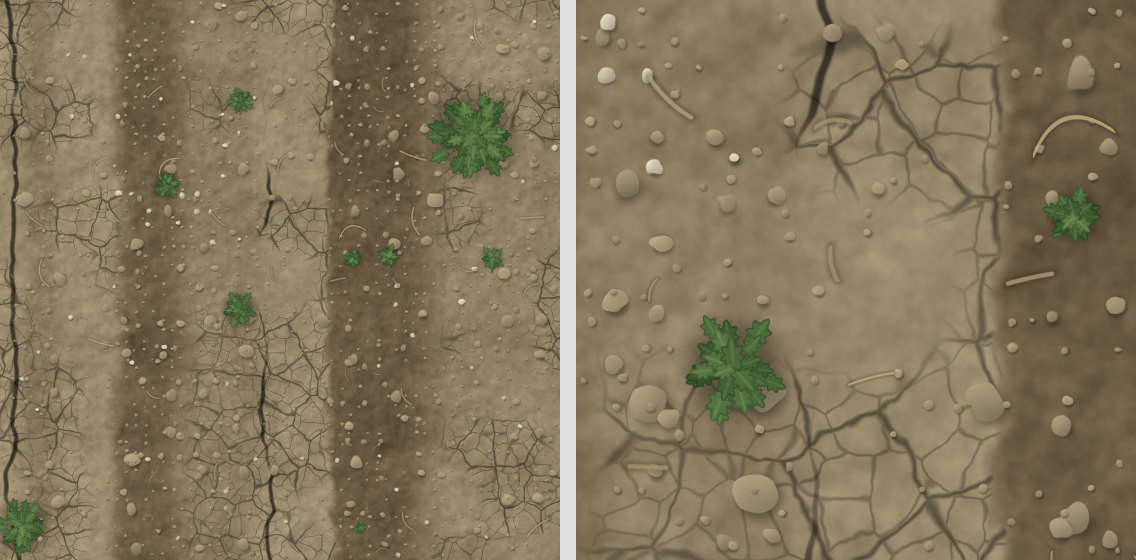
Left: the whole. Right: its middle third, enlarged.
This texture is drawn by a Shadertoy shader. Its source:

```glsl
const vec3 DARK_SOIL = vec3(0.385, 0.325, 0.235);
const vec3 DRY_SOIL = vec3(0.605, 0.545, 0.425);
const vec3 CLOD = vec3(0.64, 0.58, 0.455);
const vec3 CHALK = vec3(0.83, 0.79, 0.69);
const vec3 STRAW = vec3(0.70, 0.62, 0.46);
const vec3 LEAF_DEEP = vec3(0.19, 0.31, 0.15);
const vec3 LEAF_BRIGHT = vec3(0.39, 0.51, 0.29);

// Centre and radius of each weed
const vec3 WEEDS[9] = vec3[9](
    vec3(0.846, 0.759, 0.084), vec3(0.038, 0.06, 0.05), vec3(0.427, 0.448, 0.032),
    vec3(0.297, 0.668, 0.025), vec3(0.43, 0.82, 0.022), vec3(0.694, 0.542, 0.019),
    vec3(0.63, 0.538, 0.016), vec3(0.88, 0.538, 0.02), vec3(0.643, 0.057, 0.009));

float hash(vec2 p) {
    vec3 q = fract(p.xyx * 0.1031);
    q += dot(q, q.yzx + 33.33);
    return fract((q.x + q.y) * q.z);
}

vec2 hash2(vec2 p) { return vec2(hash(p), hash(p + 57.3)); }

float noise(vec2 p) {
    vec2 i = floor(p), f = fract(p);
    f *= f * (3.0 - 2.0 * f);
    return mix(mix(hash(i), hash(i + vec2(1, 0)), f.x),
               mix(hash(i + vec2(0, 1)), hash(i + vec2(1, 1)), f.x), f.y);
}

float fbm(vec2 p) {
    float sum = 0.0, amp = 0.53;
    for (int i = 0; i < 4; i++, amp *= 0.5) {
        sum += amp * noise(p);
        p = mat2(1.6, 1.2, -1.2, 1.6) * p + 7.1;
    }
    return sum;
}

float inside(float d, float soft) { return 1.0 - smoothstep(-soft, soft, d); }

float band(float x, float a, float b, float c, float d) {
    return smoothstep(a, b, x) * (1.0 - smoothstep(c, d, x));
}

// Height across the rows: 1 on dry crust, 0 in furrows
float ridgeHeight(float x) {
    return 1.0 - 0.32 * band(x, 0.03, 0.065, 0.075, 0.12) - 0.9 * band(x, 0.19, 0.235, 0.28, 0.36)
        - 0.25 * band(x, 0.28, 0.36, 0.44, 0.485) - 0.95 * band(x, 0.585, 0.602, 0.71, 0.83)
        - 0.15 * smoothstep(0.75, 0.83, x);
}

// Crust cracks where the two nearest cell centres tie
float cracks(vec2 p, float width) {
    vec2 near = vec2(9.0);
    for (int i = 0; i < 9; i++) {
        vec2 cell = floor(p) + vec2(i % 3 - 1, i / 3 - 1);
        float d = length(cell + hash2(cell) - p);
        near = d < near.x ? vec2(d, near.x) : vec2(near.x, min(near.y, d));
    }
    return 1.0 - smoothstep(0.0, width, near.y - near.x);
}

// Long crack running along a row
float rift(vec2 uv, float x, float width, float px) {
    float sway = 0.035 * fbm(vec2(uv.y * 9.0, x * 50.0)) + 0.01 * noise(vec2(uv.y * 45.0, x * 90.0)) - 0.022;
    float open = smoothstep(0.15, 0.6, noise(vec2(uv.y * 11.0, x * 70.0)));
    return open * (1.0 - smoothstep(0.3 * width * open, width * open + px, abs(uv.x - x - sway)));
}

vec3 addStones(vec3 col, vec2 uv, float scale, float density, vec3 tint, float seed, float px) {
    vec2 g = uv * scale + seed, id = floor(g), r = hash2(id + seed);
    float crumbly = 1.0 - 0.65 * smoothstep(0.75, 1.0, ridgeHeight((id.x + 0.5 - seed) / scale));
    if (hash(id + seed * 3.7 + 5.0) > density * crumbly) return col;
    vec2 q = fract(g) - 0.3 - 0.4 * r;
    float radius = mix(0.1, 0.25, r.x * (r.y + 0.3) / 1.3);
    float d = length(q * vec2(1.0, 0.8 + 0.5 * r.y)) - radius + 0.1 * (noise(g * 6.0) - 0.5);
    float light = 0.8 + 0.13 * dot(q, vec2(-0.5, 0.85)) / radius + 0.16 * (fbm(g * 4.0) + r.y);
    col *= 1.0 - 0.3 * inside(length(q + vec2(-0.03, 0.05)) - radius, 0.07);
    return mix(col, tint * light, inside(d, px * scale));
}

vec3 addStraw(vec3 col, vec2 uv, float scale, float density, float seed, float px) {
    vec2 g = uv * scale + seed, id = floor(g), r = hash2(id + seed);
    if (hash(id + seed * 2.3) > density) return col;
    float c = cos(6.28 * r.y), s = sin(6.28 * r.y);
    vec2 q = mat2(c, -s, s, c) * (fract(g) - 0.35 - 0.3 * r);
    float d = length(vec2(max(abs(q.x) - 0.08 - 0.15 * r.x, 0.0), q.y - (r.y - 0.5) * 6.0 * q.x * q.x));
    col *= 1.0 - 0.25 * (1.0 - smoothstep(0.0, 0.05, d));
    return mix(col, STRAW * (0.9 + 0.2 * r.x), 0.85 * inside(d - 0.012, px * scale));
}

// Rosette of lobed leaves, outermost first
vec3 addWeed(vec3 col, vec2 p, float radius, float seed, float px) {
    if (length(p) > 1.5 * radius) return col;
    col *= 1.0 - 0.3 * inside(length(p) - 0.85 * radius, 0.35 * radius);
    float count = floor(7.0 + 480.0 * radius), size = 0.004 + 0.17 * radius;
    for (float i = 0.0; i < count; i++) {
        vec2 r = hash2(vec2(i, seed));
        float outer = 1.0 - i / count, angle = 2.4 * i + seed + 0.6 * r.x;
        vec2 dir = vec2(cos(angle), sin(angle));
        vec2 q = p - dir * radius * sqrt(outer) * mix(0.62, 0.92, r.y);
        q = vec2(dot(q, dir), dot(q, vec2(-dir.y, dir.x))) / (size * (0.75 + 0.45 * r.x));
        float d = length(q * vec2(1.0, 1.5)) - 0.9 - 0.16 * cos(7.0 * atan(q.y, q.x));
        vec3 leaf = mix(LEAF_DEEP, LEAF_BRIGHT, 0.65 * r.y + 0.35 * (1.0 - outer));
        leaf *= (1.0 - 0.28 * smoothstep(-0.35, 0.1, d)) * (1.15 - 0.15 * smoothstep(0.0, 0.15, abs(q.y)));
        col = mix(col, leaf, inside(d, px / size));
    }
    return col;
}

void mainImage(out vec4 fragColor, in vec2 fragCoord) {
    float px = 1.0 / iResolution.y;
    vec2 uv = fragCoord * px;
    // Ragged rows with mottling and side-lit grain
    float ridge = ridgeHeight(uv.x + 0.045 * fbm(uv * 8.0) + 0.022 * fbm(uv * 38.0) - 0.033);
    float relief = fbm(uv * 42.0) - fbm(uv * 42.0 + vec2(-0.22, 0.3));
    float tone = 0.95 * ridge + 0.55 * fbm(uv * 13.0) + 0.6 * relief + 0.45 * fbm(uv * 110.0) - 0.48;
    vec3 col = mix(DARK_SOIL, DRY_SOIL, clamp(tone, -0.35, 1.5));
    // Crust plates and rifts
    vec2 bent = uv + 0.025 * vec2(fbm(uv * 24.0), fbm(uv * 24.0 + 9.0));
    float crust = smoothstep(0.45, 0.9, ridge) * smoothstep(0.38, 0.62, noise(uv * 10.0 + 4.0));
    col *= 1.0 - 0.42 * crust * max(cracks(bent * 17.0, 0.09), 0.6 * cracks(bent * 34.0, 0.11));
    col *= 1.0 - 0.6 * max(rift(uv, 0.02, 0.0045, px), rift(uv, 0.475, 0.0035, px));
    // Clods, chalk, dead stalks and weeds
    for (float i = 0.0; i < 3.0; i++)
        col = addStones(col, uv, 15.0 * exp2(i), 0.32, CLOD, 3.0 + 9.0 * i, px);
    col = addStones(col, uv, 36.0, 0.07, CHALK, 41.0, px);
    col = addStraw(col, uv, 9.0, 0.35, 17.0, px);
    col = addStraw(col, uv, 17.0, 0.16, 29.0, px);
    for (int i = 0; i < 9; i++) col = addWeed(col, uv - WEEDS[i].xy, WEEDS[i].z, float(i) * 1.7, px);
    fragColor = vec4(col, 1.0);
}
```
